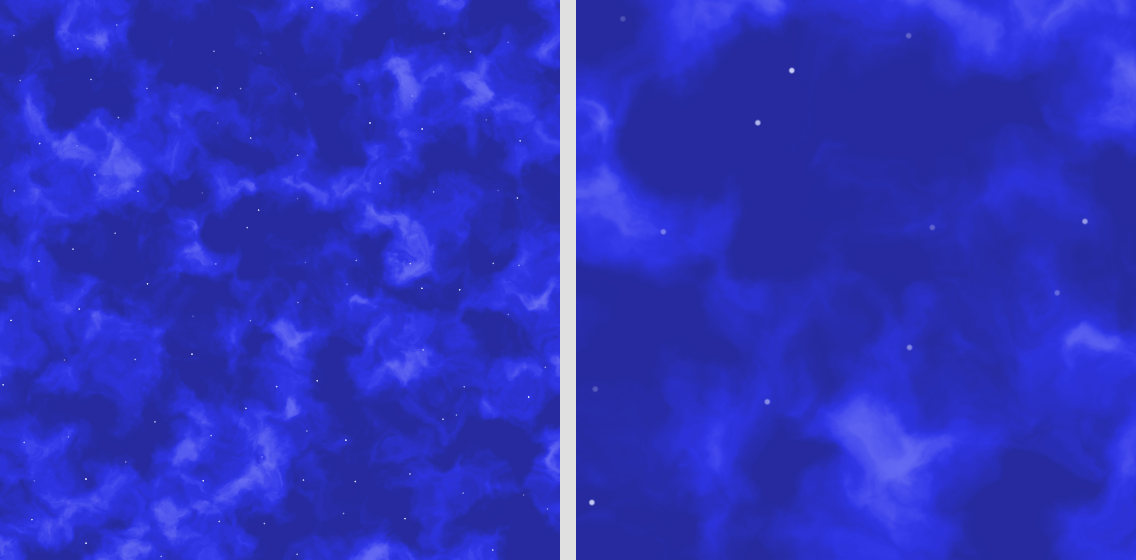
Left, the full canvas; right, a detail of the centre.
A Shadertoy shader for this texture:

```glsl
// Deep blue nebula: small wispy clouds sprinkled with tiny pale stars.

float hash(vec2 p) {
    return fract(sin(dot(p, vec2(127.1, 311.7))) * 43758.5453);
}

float valueNoise(vec2 p) {
    vec2 cell = floor(p), f = fract(p);
    f = f * f * (3.0 - 2.0 * f);
    float low = mix(hash(cell), hash(cell + vec2(1, 0)), f.x);
    float high = mix(hash(cell + vec2(0, 1)), hash(cell + vec2(1, 1)), f.x);
    return mix(low, high, f.y);
}

// Normalised fractal sum, rotated per octave to hide the lattice
float fbm(vec2 p) {
    float sum = 0.0, total = 0.0, amplitude = 1.0;
    for (int i = 0; i < 6; i++) {
        sum += amplitude * valueNoise(p);
        total += amplitude;
        amplitude *= 0.48;
        p = mat2(1.6, 1.2, -1.2, 1.6) * p + 17.3;
    }
    return sum / total;
}

// One star at a random spot in each grid cell, most of them bright
float stars(vec2 uv) {
    vec2 cell = floor(uv * 10.0);
    vec2 offset = 0.05 + 0.9 * vec2(hash(cell + 3.7), hash(cell + 41.2));
    float dist = length(uv - (cell + offset) / 10.0);
    float brightness = sqrt(hash(cell + 87.9));
    return brightness * (1.0 - smoothstep(0.0008, 0.0023, dist));
}

vec3 nebulaColor(float density) {
    vec3 deepBlue = vec3(0.148, 0.165, 0.62);
    vec3 vividBlue = vec3(0.18, 0.205, 0.91);
    vec3 paleBlue = vec3(0.39, 0.41, 0.95);
    vec3 color = mix(deepBlue, vividBlue, smoothstep(0.35, 0.71, density));
    return mix(color, paleBlue, smoothstep(0.62, 0.88, density));
}

void mainImage(out vec4 fragColor, in vec2 fragCoord) {
    vec2 uv = fragCoord / iResolution.y;

    // Bend the cloud domain into wisps
    vec2 p = uv * 15.0 + 5.0;
    vec2 warp = vec2(fbm(p * 1.3 + 31.0), fbm(p * 1.3 + 73.0)) - 0.5;
    vec3 color = nebulaColor(fbm(p + 1.2 * warp));

    color = mix(color, vec3(0.85, 0.87, 1.0), stars(uv));
    fragColor = vec4(color, 1.0);
}
```
